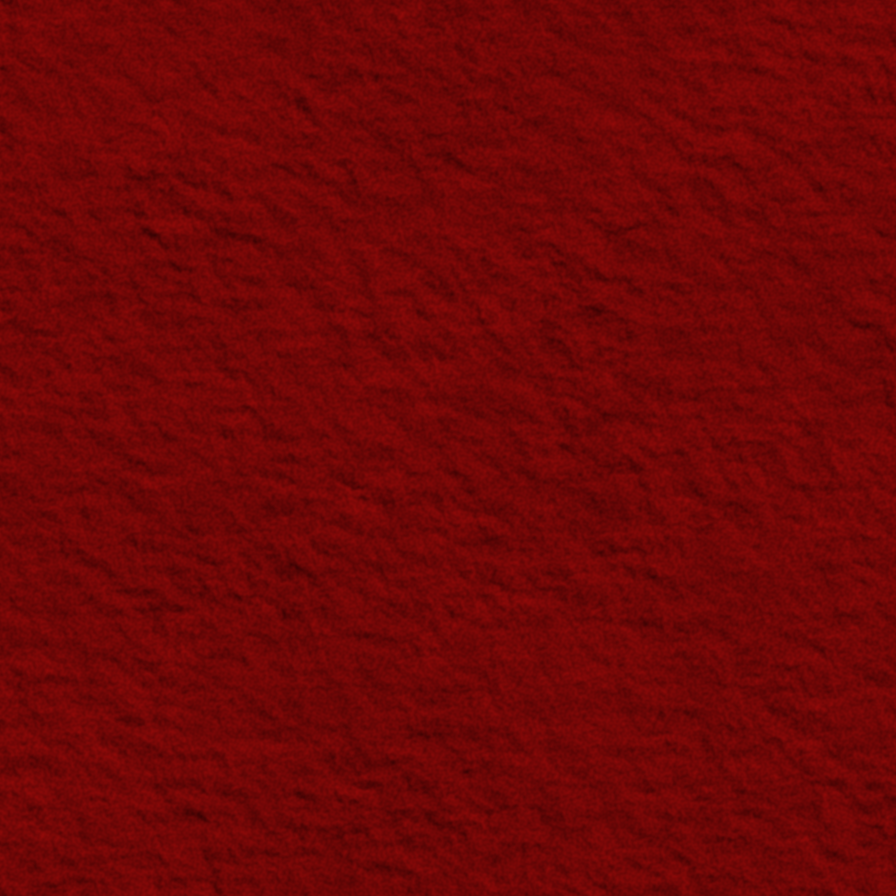
Reproduce this texture procedurally as a three.js fragment shader.

```glsl
// Deep red rough paper: slanted creases and faint laid lines under raking light.
varying vec2 vUv;

vec2 randomGradient(vec2 cell) {
  vec3 q = fract(cell.xyx * vec3(0.1031, 0.1030, 0.0973));
  q += dot(q, q.yzx + 33.33);
  float angle = 6.2832 * fract((q.x + q.y) * q.z);
  return vec2(cos(angle), sin(angle));
}

float gradientNoise(vec2 p) {
  vec2 i = floor(p);
  vec2 f = p - i;
  vec2 u = f * f * f * (f * (f * 6.0 - 15.0) + 10.0);
  float a = dot(randomGradient(i), f);
  float b = dot(randomGradient(i + vec2(1.0, 0.0)), f - vec2(1.0, 0.0));
  float c = dot(randomGradient(i + vec2(0.0, 1.0)), f - vec2(0.0, 1.0));
  float d = dot(randomGradient(i + 1.0), f - 1.0);
  return mix(mix(a, b, u.x), mix(c, d, u.x), u.y);
}

// Height of the pulp: bent, slanted lumps in three sizes plus horizontal ribs
float paperHeight(vec2 p) {
  vec2 bend = vec2(gradientNoise(p * 21.0 + 7.0), gradientNoise(p * 21.0 + 61.0));
  vec2 q = p + 0.012 * bend;
  vec2 slanted = vec2(dot(q, vec2(0.83, -0.56)) * 0.8, dot(q, vec2(0.56, 0.83)));
  float height = 0.0;
  float amplitude = 1.0;
  float frequency = 33.0;
  for (int octave = 0; octave < 3; octave++) {
    height += amplitude * gradientNoise(slanted * frequency + float(octave) * 37.0 + 100.0);
    amplitude *= 0.5;
    frequency *= 2.1;
  }
  float ribs = gradientNoise(vec2(q.x * 11.0, q.y * 56.0) + 210.0);
  return height + 0.36 * ribs;
}

void main() {
  // Raking light from the upper right
  vec2 lightStep = 0.003 * vec2(0.5, 0.87);
  float slope = paperHeight(vUv - lightStep) - paperHeight(vUv + lightStep);
  slope *= 1.0 + 0.7 * gradientNoise(vUv * 7.0 + 150.0);

  // Lit faces saturate softly, shaded faces fall into deep creases
  float lit = max(slope, 0.0);
  float shaded = max(-slope, 0.0);
  float relief = 0.165 * lit / (1.0 + 1.1 * lit) - 0.155 * shaded - 0.06 * shaded * shaded;

  // Fine fibre grain, thin horizontal threads and broad unevenness
  mat2 turn = mat2(0.88, 0.47, -0.47, 0.88);
  float grain = 0.085 * gradientNoise(turn * vUv * 245.0 + 300.0)
              + 0.05 * gradientNoise(turn * vUv * 140.0 + 500.0);
  float threads = 0.03 * gradientNoise(vec2(vUv.x * 14.0, vUv.y * 150.0) + 400.0);
  float unevenness = 0.028 * gradientNoise(vUv * 4.0 + 20.0)
                   + 0.03 * gradientNoise(vUv * 17.0 + 80.0);

  float red = clamp(0.438 + relief + grain + threads + unevenness, 0.2, 0.57);
  vec3 shadowRed = vec3(0.36, 0.019, 0.019);
  vec3 lightRed = vec3(0.48, 0.03, 0.028);
  vec3 color = mix(shadowRed, lightRed, (red - 0.36) / 0.12);
  gl_FragColor = vec4(max(color, 0.0), 1.0);
}
```
